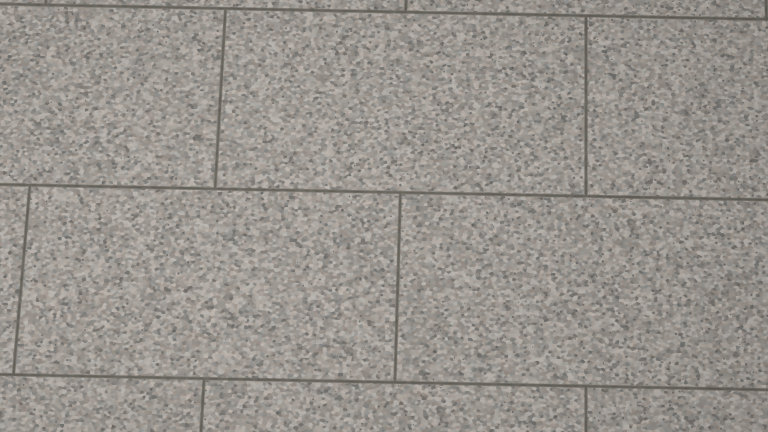
Give the GLSL for this texture, as a WebGL 1 fragment shader.

```glsl
precision highp float;
// Speckled granite slabs in a half-offset running bond, seen slightly askew.

uniform vec2 u_resolution;

// Layout, in units of the canvas height
const float ROW_TILT = 0.02;       // downward slope of the courses
const float FIRST_JOINT = 0.0093;  // depth of the top joint at the left edge
const float ROW_RATE = 2.452;      // courses per unit of depth
const float ROW_GROWTH = 0.1396;   // courses grow taller toward the bottom
const float AXIS_X = 1.3565;       // the upright joint that stays vertical
const float SLAB_WIDTH = 0.8333;   // slab width at the top edge
const float SLAB_GROWTH = 0.058;   // widening toward the bottom
const float JOINT_HALF = 0.0037;
const float JOINT_SOFT = 0.0021;

// Grain
const vec2 SLAB_SIZE = vec2(0.86, 0.43);
const vec2 GRAIN_SIZE = vec2(0.0078, 0.0062);
const float GRAIN_SHARPNESS = 6.5;
const float GRAIN_CONTRAST = 0.17;
const float QUARTZ_SHARE = 0.22;
const float FLECK_CELL = 0.016;

// Colours
const vec3 FELDSPAR = vec3(0.622, 0.601, 0.577);
const vec3 QUARTZ = vec3(0.510, 0.502, 0.488);
const vec3 ROSE_TINT = vec3(0.010, -0.002, -0.008);
const vec3 MICA = vec3(0.34, 0.335, 0.33);
const vec3 JOINT = vec3(0.435, 0.424, 0.395);
const vec3 JOINT_SHADE = vec3(0.385, 0.375, 0.345);

vec3 hash3(vec2 p) {
  vec3 q = fract(p.xyx * vec3(0.1031, 0.1030, 0.0973));
  q += dot(q, q.yxz + 33.33);
  return fract((q.xxy + q.yzz) * q.zyx);
}

float valueNoise(vec2 p) {
  vec2 i = floor(p);
  vec2 f = fract(p);
  f = f * f * (3.0 - 2.0 * f);
  float low = mix(hash3(i).x, hash3(i + vec2(1.0, 0.0)).x, f.x);
  float high = mix(hash3(i + vec2(0.0, 1.0)).x, hash3(i + vec2(1.0)).x, f.x);
  return mix(low, high, f.y);
}

// Softly blended crystal cells, each with its own mineral and tone
vec3 graniteGrain(vec2 p) {
  vec2 cell = floor(p);
  vec2 f = fract(p);
  vec3 sum = vec3(0.0);
  float total = 0.0;
  for (int j = -1; j <= 1; j++) {
    for (int i = -1; i <= 1; i++) {
      vec2 o = vec2(float(i), float(j));
      vec3 site = hash3(cell + o);
      vec3 kind = hash3(cell + o + 517.0);
      vec2 d = o + site.xy - f;
      float weight = exp(-GRAIN_SHARPNESS * dot(d, d));
      vec3 mineral = mix(FELDSPAR, QUARTZ, step(kind.x, QUARTZ_SHARE));
      mineral += (kind.y - 0.5) * GRAIN_CONTRAST + (kind.z - 0.5) * 2.0 * ROSE_TINT;
      sum += weight * mineral;
      total += weight;
    }
  }
  return sum / total;
}

// Sparse dark flecks; returns coverage
float micaFleck(vec2 p, float share, float pixel) {
  vec2 cell = floor(p / FLECK_CELL);
  vec3 place = hash3(cell + 91.0);
  vec3 form = hash3(cell + 733.0);
  vec2 d = (fract(p / FLECK_CELL) - mix(vec2(0.25), vec2(0.75), place.xy)) * FLECK_CELL;
  d.x *= mix(0.7, 1.2, form.x);
  float radius = mix(0.0010, 0.0028, form.y);
  float edge = max(0.6 * pixel, 0.0018);
  return step(place.z, share) * (1.0 - smoothstep(radius - edge, radius + edge, length(d)));
}

void main() {
  float pixel = 1.0 / u_resolution.y;
  vec2 pos = gl_FragCoord.xy * pixel;
  float depth = 1.0 - pos.y;

  // Slab coordinates: course number down, slab number across
  float t = depth - ROW_TILT * pos.x - FIRST_JOINT;
  float v = t * (ROW_RATE - ROW_GROWTH * t);
  float row = floor(v);
  float width = SLAB_WIDTH + SLAB_GROWTH * depth;
  float u = (pos.x - AXIS_X) / width + 0.5 * mod(row, 2.0);
  vec2 slab = vec2(floor(u), row);
  vec3 slabSeed = hash3(slab + 40.0);

  // Stone, with separate grain and tone for each slab
  vec2 stonePos = (vec2(u, v) - slab) * SLAB_SIZE + floor(slabSeed.xy * 8.0);
  vec3 color = graniteGrain(stonePos / GRAIN_SIZE);
  color += 0.015 * (valueNoise(stonePos * 45.0) - 0.5);
  color *= 1.0 + 0.015 * (slabSeed.z - 0.5);
  float fleckShare = mix(0.08, 0.24, smoothstep(0.4, 1.6, pos.x));
  color = mix(color, MICA, 0.7 * micaFleck(stonePos, fleckShare, pixel));

  // Joints, slightly darker along their core
  float across = abs(fract(v + 0.5) - 0.5) / (ROW_RATE - 2.0 * ROW_GROWTH * t);
  float upright = abs(fract(u + 0.5) - 0.5) * width;
  float gap = min(across, upright);
  float soft = max(JOINT_SOFT, 0.7 * pixel);
  vec3 mortar = mix(JOINT_SHADE, JOINT, smoothstep(0.0, JOINT_HALF, gap));
  mortar += 0.05 * (valueNoise(pos * 90.0) - 0.5);
  color = mix(mortar, color, smoothstep(JOINT_HALF - soft, JOINT_HALF + soft, gap));

  // Daylight falling off from the left of centre
  vec2 fromLight = pos - vec2(0.5, 0.5);
  color *= 1.05 - dot(fromLight * fromLight, vec2(0.06, 0.13));
  gl_FragColor = vec4(color, 1.0);
}
```
